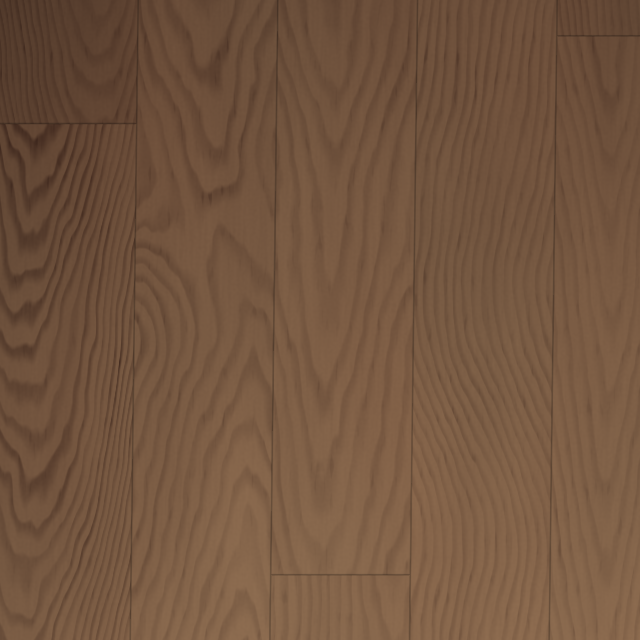
A three.js fragment shader for this texture:

```glsl
// Draws a brown wooden plank floor with arched and straight grain, thin seams and soft light.
varying vec2 vUv;

vec2 hashGradient(vec2 cell) {
  vec2 h = vec2(dot(cell, vec2(127.1, 311.7)), dot(cell, vec2(269.5, 183.3)));
  return 2.0 * fract(sin(h) * 43758.5) - 1.0;
}

float gradientNoise(vec2 p) {
  vec2 i = floor(p);
  vec2 f = p - i;
  vec2 w = f * f * f * (f * (f * 6.0 - 15.0) + 10.0);
  float low = mix(dot(hashGradient(i), f),
                  dot(hashGradient(i + vec2(1.0, 0.0)), f - vec2(1.0, 0.0)), w.x);
  float high = mix(dot(hashGradient(i + vec2(0.0, 1.0)), f - vec2(0.0, 1.0)),
                   dot(hashGradient(i + 1.0), f - 1.0), w.x);
  return mix(low, high, w.y);
}

// Darkness of the late wood; each ring fades in and ends more sharply.
float ringProfile(float phase) {
  float r = fract(phase);
  return smoothstep(0.3, 0.78, r) * (1.0 - smoothstep(0.82, 1.0, r));
}

void main() {
  // Boards lean slightly to the right.
  vec2 p = vec2(vUv.x - 0.0125 * vUv.y, vUv.y);
  float across = (p.x + 0.0147) / 0.2182;
  float column = floor(across);

  // Grain of each board: centre, steepness, tip roundness, ring spacing.
  vec4 grain = vec4(0.04, 9.0, 0.14, 0.066);
  float contrast = 0.42;
  float joint = 0.807;
  float tint = -0.02;
  float jag = 0.6;
  if (column > 3.5) {
    grain = vec4(0.945, 7.5, 0.015, 0.13);
    contrast = 0.2;
    joint = 0.944;
    tint = 0.01;
    jag = 0.25;
  } else if (column > 2.5) {
    grain = vec4(0.6 - 0.2 * smoothstep(0.1, 0.6, p.y), 6.5, 0.03, 0.105);
    contrast = 0.24;
    joint = 2.0;
    tint = 0.0;
    jag = 0.3;
  } else if (column > 1.5) {
    grain = vec4(0.51, 5.5, 0.02, 0.15);
    contrast = 0.24;
    joint = 0.102;
    tint = 0.03;
    jag = 0.3;
  } else if (column > 0.5) {
    float turn = smoothstep(0.45, 0.8, p.y);
    grain = vec4(mix(0.385, 0.32, turn), mix(-4.0, 3.5, turn), 0.025, 0.09);
    contrast = 0.25;
    joint = 2.0;
    tint = 0.0;
    jag = 0.5;
  }

  // Short boards beyond an end joint get finer, shifted grain.
  float above = step(joint, p.y);
  float shortBoard = abs(column - 2.0) < 0.5 ? 1.0 - above : above;
  grain.x += 0.1 * shortBoard;
  grain.y += 3.0 * shortBoard;
  contrast = mix(contrast, 0.2, shortBoard);
  tint -= 0.07 * shortBoard;
  vec2 q = p + vec2(3.7, 5.3) * (column + 1.0 + 6.0 * shortBoard);

  // Growth rings: bent cones with broad sway and small jagged steps.
  float side = p.x - grain.x + 0.035 * gradientNoise(q * vec2(4.0, 3.5));
  float arch = sqrt(side * side + grain.z * grain.z) - grain.z;
  float phase = (p.y - grain.y * arch) / grain.w;
  phase += 1.1 * gradientNoise(q * vec2(11.0, 4.0));
  phase += jag * gradientNoise(q * vec2(36.0, 13.0));
  phase += 0.2 * gradientNoise(q * vec2(85.0, 24.0));
  float ringWeight = 0.85 + 0.9 * gradientNoise(vec2(phase * 0.7, column * 4.3 + 0.4));
  ringWeight += 0.7 * gradientNoise(q * vec2(13.0, 6.0));
  float rings = ringProfile(phase) * max(ringWeight, 0.1);

  // Fibres and pores run along the board.
  float fibre = gradientNoise(q * vec2(190.0, 10.0));
  float pores = smoothstep(0.1, 0.5, gradientNoise(q * vec2(170.0, 32.0)));
  float mottle = gradientNoise(q * vec2(7.0, 2.5)) + 0.7 * gradientNoise(q * vec2(22.0, 3.0));

  // Light falls off toward the top and the left edge.
  float light = 0.98 - 0.58 * vUv.y - 0.27 * (1.0 - smoothstep(0.0, 0.4, vUv.x));
  light -= 0.08 * smoothstep(0.8, 1.0, vUv.x) * vUv.y;

  float tone = light + tint + 0.12 * mottle + 0.06 * fibre;
  tone -= contrast * rings * (0.9 + 0.5 * fibre);
  tone -= pores * (0.03 + 0.14 * rings);
  tone += 0.05 * gradientNoise(vUv * 190.0);
  vec3 color = mix(vec3(0.33, 0.23, 0.17), vec3(0.55, 0.42, 0.31), tone);
  color += vec3(0.012, -0.003, -0.004) * gradientNoise(q * vec2(4.0, 2.0));

  // Thin, faint seams between boards and at end joints.
  float seam = abs(fract(across + 0.5) - 0.5) * 0.2182;
  seam = min(seam, abs(p.y - joint));
  color *= 1.0 - 0.24 * (1.0 - smoothstep(0.0, 0.0024, seam));

  gl_FragColor = vec4(color, 1.0);
}
```
